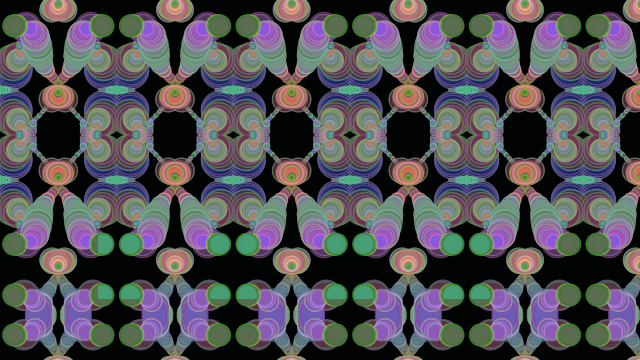
Reproduce this pattern procedurally as a Shadertoy shader.

```glsl
// Kaleidoscopic lattice of translucent, rimmed discs strung along mirrored strands.

const vec3 NAVY   = vec3(0.11, 0.15, 0.38);
const vec3 MAROON = vec3(0.34, 0.20, 0.31);
const vec3 SAGE   = vec3(0.43, 0.60, 0.47);
const vec3 VIOLET = vec3(0.51, 0.33, 0.70);
const vec3 STEEL  = vec3(0.45, 0.56, 0.66);
const vec3 ORANGE = vec3(0.80, 0.46, 0.36);
const vec3 OLIVE  = vec3(0.48, 0.50, 0.25);
const vec3 CYAN   = vec3(0.32, 0.74, 0.64);
const vec3 PINK   = vec3(0.74, 0.40, 0.56);
const vec3 GREEN  = vec3(0.24, 0.58, 0.16);

const float HALF_CELL = 70.0;
float pixel; // size of one pixel in pattern units

vec3 hash3(vec2 s) {
    vec3 q = fract(vec3(s.xyx) * vec3(0.1031, 0.1030, 0.0973));
    q += dot(q, q.yxz + 33.33);
    return fract((q.xxy + q.yzz) * q.zyx);
}

// Translucent disc with a thin coloured rim
void disc(inout vec3 col, vec2 p, vec2 center, float radius, vec3 fill, vec3 rim, float alpha) {
    float d = length(p - center) - radius;
    col = mix(col, fill, alpha * smoothstep(0.5 * pixel, -0.5 * pixel, d));
    float line = 1.0 - smoothstep(0.3, 0.3 + pixel, abs(d + 0.4));
    col = mix(col, rim, 0.6 * line);
}

// Row of overlapping discs from a to b, with the neighbouring mirror copy underneath
void strand(inout vec3 col, vec2 p, vec2 a, vec2 b, float ra, float rb, vec3 ca, vec3 cb, int count) {
    vec2 mirrored = vec2(p.x < 0.5 * HALF_CELL ? -p.x : 2.0 * HALF_CELL - p.x, p.y);
    for (int i = 0; i < count; i++) {
        float t = float(i) / float(max(count - 1, 1));
        vec3 rnd = hash3(a * 1.7 + b + float(i) * 7.3);
        vec2 center = mix(a, b, t) + (rnd.xy - 0.5) * 0.12 * ra;
        float radius = mix(ra, rb, t) * (0.92 + 0.16 * rnd.z);
        vec3 fill = mix(ca, cb, t) * (0.8 + 0.4 * rnd.zxy);
        vec3 rim = mix(fill, rnd.yzx, 0.45) + 0.06;
        disc(col, mirrored, center, radius, fill, rim, 0.5);
        disc(col, p, center, radius, fill, rim, 0.5);
    }
}

// Dark lobes with pale eyes, joined by bright clusters
void sideFlower(inout vec3 col, vec2 p) {
    strand(col, p, vec2(54, 29), vec2(52, 25), 23.0, 20.0, NAVY, NAVY, 4);
    strand(col, p, vec2(55, 22), vec2(49, 15), 20.0, 17.0, MAROON, MAROON * 1.2, 4);
    strand(col, p, vec2(49, 18), vec2(47, 17), 13.5, 10.0, SAGE, SAGE * 1.1, 4);
    strand(col, p, vec2(47, 15), vec2(44, 10), 8.0, 3.0, STEEL, PINK, 5);
    strand(col, p, vec2(50, 54), vec2(70, 54), 2.0, 5.0, CYAN * 0.6, CYAN, 7);
    strand(col, p, vec2(45, 7), vec2(36, 2), 7.0, 6.0, ORANGE, SAGE, 5);
    strand(col, p, vec2(43, 0), vec2(47, 2), 7.0, 4.0, PINK, CYAN, 5);
}

// Warm blob on the mirror axis
void axisBlob(inout vec3 col, vec2 p, float y) {
    strand(col, p, vec2(8, y - 3.0), vec2(5, y), 14.5, 13.0, MAROON * 1.3, OLIVE, 4);
    strand(col, p, vec2(3, y - 1.0), vec2(0, y + 1.0), 14.0, 9.0, PINK, ORANGE, 6);
    strand(col, p, vec2(0, y + 3.0), vec2(0, y + 5.0), 6.0, 3.5, ORANGE, GREEN, 3);
}

void mainImage(out vec4 fragColor, in vec2 fragCoord) {
    pixel = 432.0 / iResolution.y;
    vec2 uv = fragCoord * pixel;

    // Fold into a half cell; y runs from ring centre to the middle of the paired strands
    vec2 p;
    p.x = abs(mod(uv.x, 2.0 * HALF_CELL) - HALF_CELL);
    p.y = abs(mod(uv.y - 270.0 + 216.0, 432.0) - 216.0);

    vec3 col = vec3(0.005, 0.01, 0.01);
    sideFlower(col, vec2(p.x, 54.0 - abs(p.y - 54.0)));

    // Beads around the dark opening
    strand(col, p, vec2(31, 4), vec2(30, 14), 4.5, 4.0, VIOLET, STEEL, 4);
    strand(col, p, vec2(29, 17), vec2(14, 33), 2.6, 2.4, STEEL, OLIVE, 8);

    // Long strand, swelling from the axis to the violet lobe
    strand(col, p, vec2(1, 62), vec2(16, 81), 4.0, 9.0, OLIVE, PINK, 7);
    strand(col, p, vec2(16, 81), vec2(25, 102), 9.0, 18.0, STEEL, SAGE, 7);
    strand(col, p, vec2(39, 129), vec2(38, 128), 19.0, 17.0, MAROON, MAROON * 1.2, 3);
    strand(col, p, vec2(24, 106), vec2(29, 121), 17.0, 16.0, SAGE, VIOLET, 6);
    strand(col, p, vec2(28, 121), vec2(34, 127), 14.0, 9.0, VIOLET, VIOLET * 1.1, 5);

    // Short strand, ending in the paired violet lobes
    strand(col, p, vec2(42, 192), vec2(40, 194), 19.0, 17.0, MAROON, MAROON * 1.2, 3);
    strand(col, p, vec2(1, 168), vec2(13, 189), 4.0, 9.0, OLIVE, STEEL, 7);
    strand(col, p, vec2(18, 214), vec2(22, 212), 14.0, 16.0, CYAN * 0.7, STEEL, 4);
    strand(col, p, vec2(20, 198), vec2(25, 214), 14.0, 16.0, STEEL, VIOLET, 6);
    strand(col, p, vec2(27, 200), vec2(34, 194), 13.0, 9.0, VIOLET, VIOLET * 1.1, 5);

    axisBlob(col, p, 46.0);
    axisBlob(col, p, 153.0);

    // End caps turn teal inside one rectangular patch
    vec2 patchEdge = step(vec2(118, 73), uv) * step(uv, vec2(650, 165));
    vec3 capFill = mix(vec3(0.37, 0.43, 0.33), vec3(0.29, 0.64, 0.49), patchEdge.x * patchEdge.y);
    for (int i = 0; i < 2; i++) {
        vec2 cap = vec2(53.5, i == 0 ? 131.0 : 192.0);
        disc(col, p, cap - vec2(3, 0), 13.5, GREEN * 1.2, OLIVE * 1.4, 0.45);
        disc(col, p, cap, 13.5, GREEN * 0.8, GREEN, 0.85);
        disc(col, p, cap, 11.8, capFill, capFill * 0.9, 0.9);
    }
    fragColor = vec4(col, 1.0);
}
```
